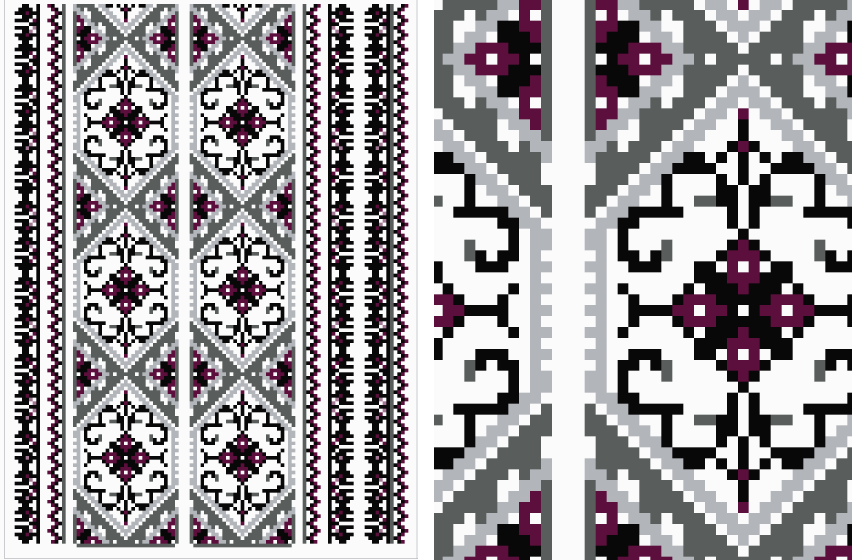
Left, the full canvas; right, a detail of the centre.
This pattern is drawn by a WebGL 1 fragment shader. Its source:

```glsl
precision highp float;
// Cross-stitch embroidery chart: two columns of scrolled lozenges between
// flower and zigzag borders. Every stitch is one square of an integer grid;
// folded symmetry and small shape tests choose the thread of each square.

uniform vec2 u_resolution;

const vec3 CLOTH = vec3(0.985);
const vec3 BLACK = vec3(0.03);
const vec3 GRAY  = vec3(0.35, 0.37, 0.36);
const vec3 PALE  = vec3(0.70, 0.71, 0.73);
const vec3 PLUM  = vec3(0.36, 0.06, 0.24);
const vec3 MAUVE = vec3(0.64, 0.47, 0.58);
const float ROWS = 153.6;       // stitches over the canvas height
const float FLOWER_STEP = 10.571;

bool within(float x, float lo, float hi) { return x > lo - 0.5 && x < hi + 0.5; }
bool same(float x, float y) { return abs(x - y) < 0.5; }

vec2 gradientAt(vec2 p) {
  float h = fract(sin(dot(p, vec2(127.1, 311.7))) * 43758.5);
  return vec2(cos(6.2832 * h), sin(6.2832 * h));
}

float gradientNoise(vec2 p) {
  vec2 i = floor(p), f = fract(p), w = f * f * (3.0 - 2.0 * f);
  vec2 e = vec2(1.0, 0.0);
  float low = mix(dot(gradientAt(i), f), dot(gradientAt(i + e), f - e), w.x);
  float high = mix(dot(gradientAt(i + e.yx), f - e.yx), dot(gradientAt(i + 1.0), f - 1.0), w.x);
  return mix(low, high, w.y);
}

// Four plum petals around a centre, with black outlines and leaves.
vec3 rosette(vec2 p, vec3 ground) {
  float hi = max(p.x, p.y), lo = min(p.x, p.y);
  float petal = abs(hi - 4.0) + lo;
  if (same(petal, 0.0)) return CLOTH;
  if (petal < 2.5 && lo < 1.5) return PLUM;
  bool leaf = within(hi, 3.0, 4.0) && within(lo, 3.0, 4.0);
  bool cross = same(hi, lo) && within(hi, 1.0, 2.0);
  return same(petal, 3.0) || leaf || cross ? BLACK : ground;
}

// One inward turn of a curl, starting at the given fraction of a circle.
vec3 curl(vec2 p, float spin, float start, vec3 ground) {
  float turn = fract(spin * atan(p.y, p.x) / 6.2832 - start);
  float gap = abs(length(p) - mix(3.4, 0.9, turn));
  return gap < 0.62 ? (turn > 0.72 ? GRAY : BLACK) : ground;
}

vec3 medallion(vec2 q) {
  vec3 c = curl(q - vec2(4.0, 11.0), 1.0, -0.134, CLOTH);
  c = curl(q - vec2(8.5, 6.0), -1.0, -0.366, c);
  // Sprigs at the tips and sides
  bool stem = same(q.x, 0.0) && within(q.y, 12.0, 17.0);
  bool leaves = same(q.x + q.y, 16.0) && q.x < 2.5;
  bool stalk = same(q.x, 1.0) && within(q.y, 8.0, 11.0);
  bool side = same(q.y, 0.0) && within(q.x, 8.0, 10.0);
  bool fork = same(q.y, q.x - 9.0) && within(q.x, 9.0, 11.0);
  if (stem || leaves || stalk || side || fork) c = BLACK;
  if (same(q.x, 0.0) && (same(q.y, 15.0) || same(q.y, 18.0))) c = PLUM;
  return rosette(q, c);
}

// Lozenge column: medallion, stepped diagonal ribbons and side triangles.
vec3 lozenge(float col, float row) {
  vec2 q = vec2(abs(col), abs(mod(row + 23.0, 46.0) - 23.0));
  float d = 23.0 - q.y;
  float k = q.x - d;
  if (within(k, 7.0, 14.0)) {
    return same(q.x, 14.0) ? GRAY : rosette(vec2(abs(q.x - 13.0), d), CLOTH);
  }
  if (within(k, 5.0, 6.0) || within(k, -3.0, -2.0)) return PALE;
  if (within(k, 0.0, 2.0)) return GRAY;
  if (within(k, 3.0, 4.0)) return mod(q.x, 4.0) < 1.5 ? GRAY : CLOTH;
  if (k > -1.5) return CLOTH;
  if (same(q.x, 13.0)) return PALE;
  if (same(q.x, 14.0)) return mod(q.y, 2.0) < 0.5 ? PALE : CLOTH;
  return medallion(q);
}

// Palmettes growing from a black bar at u = 0; vein tint varies by stitch.
vec3 flowerBorder(float u, float row) {
  float i = floor((row + 0.5) / FLOWER_STEP);
  float w = abs(row - floor((i + 0.5) * FLOWER_STEP));
  if (same(u, 0.0)) return BLACK;
  if (same(u, w) && u < 3.5) {
    float tint = gradientNoise(vec2(u, row) * 0.37 + 0.2);
    return tint > 0.12 ? MAUVE : (tint < -0.22 ? BLACK : PLUM);
  }
  bool lobe = abs(u - 3.0) + abs(w - 3.0) < 2.5;
  bool stem = same(w, 0.0) && u < 2.5;
  bool tips = (same(w, 1.0) && within(u, 4.0, 6.0)) || (same(u, 6.0) && same(w, 3.0));
  bool outer = same(u + w, 9.0) && within(u, 4.0, 5.0);
  return lobe || stem || tips || outer ? BLACK : CLOTH;
}

// Plum zigzag with black inner teeth beside a gray bar at u = 0.
vec3 zigzagBorder(float u, float row) {
  float wave = abs(mod(row, 4.0) - 2.0);
  if (same(u, 0.0)) return GRAY;
  if (same(u, wave + 2.0)) return PLUM;
  return same(u, wave + 1.0) ? BLACK : CLOTH;
}

vec3 chart(vec2 p) {
  float col = floor(p.x - 34.0), row = floor(p.y - 33.1);
  bool frame = abs(p.x - 1.3) < 0.1 || abs(p.x - 114.4) < 0.1 || abs(p.y - 153.2) < 0.1;
  if (frame && p.y < 153.3 && p.x > 1.2) return PALE;
  float side = abs(col - 16.0);
  float column = side - 16.0;
  if (same(row, 116.0) && abs(column) < 13.5) return GRAY;
  if (!within(row, -32.0, 115.0)) return CLOTH;
  if (abs(column) < 14.5) return lozenge(column, row);
  if (within(side, 33.0, 37.0)) return zigzagBorder(side - 33.0, row);
  if (within(side, 40.0, 46.0)) return flowerBorder(side - 40.0, row + 32.0);
  if (within(col, 66.0, 72.0)) return flowerBorder(72.0 - col, row + 32.0);
  if (within(col, 73.0, 77.0)) return zigzagBorder(col - 73.0, row);
  return CLOTH;
}

void main() {
  // Average a 3 by 3 block of samples to soften stitch edges
  vec3 sum = vec3(0.0);
  for (int i = 0; i < 9; i++) {
    float n = float(i);
    vec2 jitter = (vec2(mod(n, 3.0), floor(n / 3.0)) - 1.0) / 3.0;
    vec2 p = (gl_FragCoord.xy + jitter) / u_resolution.y * ROWS;
    sum += chart(vec2(p.x, ROWS - p.y));
  }
  gl_FragColor = vec4(sum / 9.0, 1.0);
}
```
